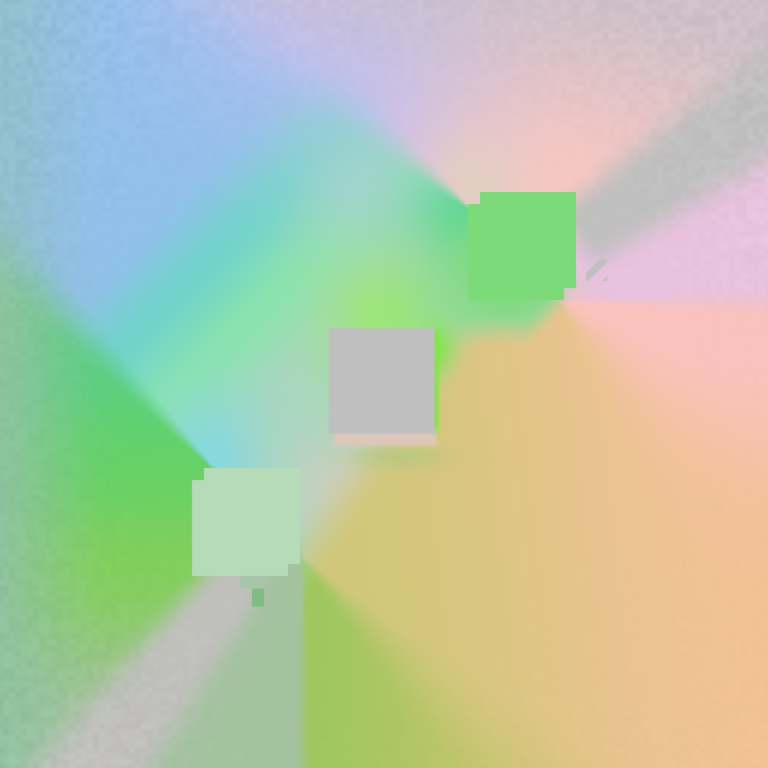
This background is drawn by a three.js fragment shader. Its source:

```glsl
// Soft pastel colour field split by fanning edges, with three flat squares on the diagonal.
varying vec2 vUv;

const vec3 GRAY = vec3(0.75);
const vec3 BLUE = vec3(0.57, 0.75, 0.92);
const vec3 TEAL = vec3(0.44, 0.83, 0.79);
const vec3 MINT = vec3(0.54, 0.89, 0.68);
const vec3 SAGE = vec3(0.66, 0.84, 0.75);
const vec3 LAVENDER = vec3(0.76, 0.75, 0.94);
const vec3 PINK = vec3(0.98, 0.76, 0.74);
const vec3 ORCHID = vec3(0.91, 0.76, 0.87);
const vec3 TAN = vec3(0.82, 0.78, 0.48);
const vec3 PEACH = vec3(0.94, 0.76, 0.58);
const vec3 OLIVE = vec3(0.62, 0.78, 0.37);
const vec3 LEAF = vec3(0.40, 0.82, 0.40);
const vec3 LIME = vec3(0.50, 0.90, 0.27);
const vec3 UPPER_TILE = vec3(0.49, 0.855, 0.475);
const vec3 LOWER_TILE = vec3(0.71, 0.86, 0.72);

const vec2 UPPER_CENTER = vec2(0.6875, 0.6875);
const vec2 LOWER_CENTER = vec2(0.3125, 0.3125);
const vec2 MIDDLE_CENTER = vec2(0.497, 0.504);
const float TILE_HALF = 0.0625;
const float MIDDLE_HALF = 0.069;
const float STEP = 0.0156;
const float GRAIN_CELLS = 128.0;
const float GRAIN_AMOUNT = 0.045;

// Corners from which the edges fan out
const vec2 UPPER_LEFT = vec2(0.61, 0.73);
const vec2 UPPER_RIGHT = vec2(0.73, 0.607);
const vec2 LOWER_LEFT = vec2(0.273, 0.395);
const vec2 LOWER_RIGHT = vec2(0.395, 0.273);

float hash(vec2 p) {
  p = fract(p * vec2(0.1031, 0.1137));
  p += dot(p, p.yx + 33.33);
  return fract((p.x + p.y) * p.x * 17.3);
}

float noise(vec2 p) {
  vec2 i = floor(p), f = fract(p);
  f = f * f * (3.0 - 2.0 * f);
  return mix(mix(hash(i), hash(i + vec2(1, 0)), f.x),
             mix(hash(i + vec2(0, 1)), hash(i + 1.0), f.x), f.y);
}

// 1 to the left of a directed line; the edge softens away from its apex
float side(vec2 p, vec2 apex, vec2 dir, float soft) {
  vec2 d = p - apex;
  float w = soft * length(d) + 0.003;
  return smoothstep(-w, w, dir.x * d.y - dir.y * d.x);
}

float ray(vec2 p, vec2 apex, vec2 dir, float width, float spread) {
  vec2 d = p - apex;
  float along = dot(d, dir);
  float across = (dir.x * d.y - dir.y * d.x) / (width + spread * max(along, 0.0));
  return exp(-across * across * across * across) * smoothstep(-0.02, 0.02, along);
}

float glow(vec2 p, vec2 center, vec2 radius) {
  vec2 d = (p - center) / radius;
  return exp(-dot(d, d));
}

float box(vec2 p, vec2 center, vec2 halfSize, float blur) {
  vec2 d = abs(p - center) - halfSize;
  return 1.0 - smoothstep(-blur, blur, max(d.x, d.y));
}

vec3 coolField(vec2 p) {
  float s = p.x + 1.0 - p.y;
  vec3 c = mix(BLUE, TEAL, smoothstep(0.47, 0.63, s));
  c = mix(c, MINT, smoothstep(0.61, 0.75, s));
  c = mix(c, SAGE, smoothstep(0.73, 0.88, s));
  c = mix(c, LAVENDER, 0.8 * glow(p, vec2(0.46, 1.0), vec2(0.22, 0.17)));
  c = mix(c, vec3(0.65, 0.82, 0.82), 0.8 * glow(p, vec2(0.47, 0.76), vec2(0.09, 0.10)));
  c = mix(c, vec3(0.36, 0.84, 0.62), glow(p, vec2(0.61, 0.72), vec2(0.07, 0.06)));
  c = mix(c, vec3(0.62, 0.90, 0.47), glow(p, vec2(0.50, 0.58), vec2(0.08, 0.09)));
  c = mix(c, UPPER_TILE, glow(p, vec2(0.66, 0.64), vec2(0.10, 0.09)));
  c = mix(c, vec3(0.52, 0.85, 0.87), glow(p, LOWER_LEFT, vec2(0.07, 0.09)));
  c = mix(c, vec3(0.80, 0.81, 0.75), glow(p, vec2(0.46, 0.36), vec2(0.09, 0.08)));
  return mix(c, vec3(0.57, 0.75, 0.76), 0.8 * smoothstep(0.16, -0.03, p.x));
}

vec3 warmField(vec2 p) {
  vec3 c = mix(TAN, PEACH, smoothstep(0.48, 0.98, p.x + 0.12 * p.y));
  float pinkWedge = side(p, UPPER_RIGHT, vec2(0.68, -0.73), 0.45);
  c = mix(c, PINK, pinkWedge * smoothstep(0.22, 0.55, p.y));
  vec3 olive = mix(OLIVE, vec3(0.75, 0.77, 0.42), smoothstep(0.38, 0.66, p.x));
  return mix(olive, c, side(p, LOWER_RIGHT, vec2(0.70, -0.71), 0.22));
}

vec3 pinkField(vec2 p) {
  vec3 c = mix(LAVENDER, vec3(0.97, 0.78, 0.76), smoothstep(0.42, 0.76, p.x + 0.3 * (0.85 - p.y)));
  c = mix(c, vec3(0.89, 0.81, 0.76), glow(p, vec2(0.62, 0.76), vec2(0.06, 0.07)));
  c = mix(c, vec3(0.79, 0.75, 0.79), 0.9 * smoothstep(0.78, 1.08, p.y + 0.25 * (p.x - 0.6)));
  vec2 dir = vec2(0.82, 0.57);
  c = mix(ORCHID, c, side(p, vec2(0.75, 0.69), dir, 0.3));
  return mix(c, GRAY, ray(p, vec2(0.75, 0.69), dir, 0.045, 0.08));
}

vec3 leafField(vec2 p) {
  vec3 c = mix(vec3(0.35, 0.81, 0.50), LEAF, smoothstep(0.53, 0.38, p.y));
  c = mix(c, vec3(0.51, 0.81, 0.36), smoothstep(0.40, 0.25, p.y));
  c = mix(c, vec3(0.64, 0.76, 0.60), smoothstep(0.27, 0.05, p.y));
  c = mix(c, vec3(0.56, 0.76, 0.63), smoothstep(0.16, -0.03, p.x));
  vec2 dir = vec2(-0.60, -0.80);
  c = mix(c, vec3(0.64, 0.76, 0.62), side(p, vec2(0.32, 0.25), dir, 0.25));
  return mix(c, vec3(0.76, 0.75, 0.75), 0.95 * ray(p, vec2(0.32, 0.26), dir, 0.038, 0.09));
}

void main() {
  vec2 p = vUv;

  // Four colour fields
  float rim = 0.57 + 0.06 * smoothstep(0.68, 0.76, p.x);
  float warm = smoothstep(0.15, 0.25, p.x - 0.7 * p.y) * smoothstep(rim + 0.025, rim - 0.025, p.y);
  float upper = side(p, UPPER_LEFT, vec2(0.76, -0.65), 0.20) * side(p, UPPER_RIGHT, vec2(1, 0), 0.08);
  float lower = side(p, LOWER_LEFT, vec2(-0.69, 0.72), 0.12) * side(p, LOWER_RIGHT, vec2(0, 1), 0.04);
  vec3 color = mix(coolField(p), warmField(p), warm);
  color = mix(color, pinkField(p), upper);
  color = mix(color, leafField(p), lower);

  // Grain, strongest away from the middle and the warm side
  float grainMask = smoothstep(0.25, 0.7, length(p - 0.5)) * (1.0 - 0.7 * warm * (1.0 - upper));
  color += GRAIN_AMOUNT * grainMask * (noise(p * GRAIN_CELLS) - 0.5);

  // Small hatches and blocks beside the tiles
  float hatch = smoothstep(0.25, 0.35, abs(fract((p.x + 1.0 - p.y) * 32.0) - 0.5));
  color = mix(color, GRAY, hatch * box(p, vec2(0.777, 0.648), vec2(0.014), 0.001));
  color = mix(color, vec3(0.50, 0.74, 0.52), box(p, vec2(0.336, 0.222), vec2(0.008, 0.012), 0.001));
  color = mix(color, vec3(0.66, 0.77, 0.67), box(p, vec2(0.328, 0.242), vec2(0.016, 0.008), 0.001));

  // Stepped tiles
  vec2 tile = vec2(TILE_HALF);
  float upperTile = max(box(p, UPPER_CENTER, tile, 0.001), box(p, UPPER_CENTER - STEP, tile, 0.001));
  float lowerTile = max(box(p, LOWER_CENTER, tile, 0.001), box(p, LOWER_CENTER + STEP, tile, 0.001));
  color = mix(color, UPPER_TILE, upperTile);
  color = mix(color, LOWER_TILE, lowerTile);

  // Fringes and middle square
  color = mix(color, vec3(0.70, 0.78, 0.50), 0.7 * glow(p, vec2(0.52, 0.406), vec2(0.06, 0.016)));
  color = mix(color, LIME, 0.85 * glow(p, vec2(0.568, 0.545), vec2(0.022, 0.03)));
  color = mix(color, LIME, box(p, vec2(0.558, 0.502), vec2(0.013, 0.066), 0.005));
  color = mix(color, vec3(0.87, 0.78, 0.73), box(p, vec2(0.502, 0.430), vec2(0.066, 0.010), 0.006));
  color = mix(color, GRAY, box(p, MIDDLE_CENTER, vec2(MIDDLE_HALF), 0.002));

  gl_FragColor = vec4(color, 1.0);
}
```
